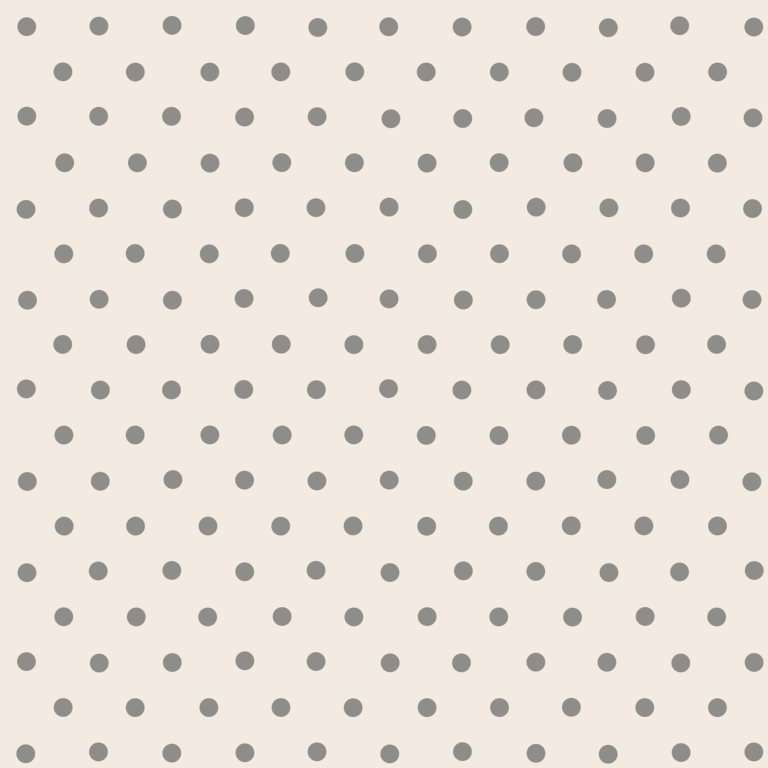
Reproduce this pattern procedurally as a Shadertoy shader.

```glsl
const vec3 CREAM = vec3(0.952, 0.918, 0.882);
const vec3 GREY = vec3(0.561, 0.553, 0.537);
const vec2 SPACING = vec2(0.0946, 0.0591);
const vec2 FIRST_DOT = vec2(0.0345, 0.0196);
const float ROW_SHIFT = 0.0482;
const float RADIUS = 0.0122;

// Two random values in -1..1 for each cell
vec2 hash2(vec2 cell) {
    vec3 p = fract(cell.xyx * vec3(0.1031, 0.1030, 0.0973) + 0.37);
    p += dot(p, p.yzx + 33.33);
    return fract((p.xx + p.yz) * p.zy) * 2.0 - 1.0;
}

// Centre of the staggered, slightly hand-placed dot nearest to p
vec2 dotCentre(vec2 p, vec2 spacing, vec2 first, float shift) {
    float row = max(round((p.y - first.y) / spacing.y), 0.0);
    float odd = mod(row, 2.0);
    vec2 start = first + vec2(odd * shift, 0.0);
    float column = max(round((p.x - start.x) / spacing.x), 0.0);
    vec2 cell = vec2(column, row);

    // Shifted rows wander less vertically
    vec2 wander = vec2(0.0016, mix(0.0018, 0.0004, odd));
    return start + cell * spacing + hash2(cell) * wander;
}

float discMask(vec2 p, float radius, float blur) {
    return 1.0 - smoothstep(-blur, blur, length(p) - radius);
}

void mainImage(out vec4 fragColor, in vec2 fragCoord) {
    vec2 uv = fragCoord / iResolution.y;
    float blur = 0.8 / iResolution.y;
    vec2 centre = dotCentre(uv, SPACING, FIRST_DOT, ROW_SHIFT);
    float ink = discMask(uv - centre, RADIUS, blur);
    fragColor = vec4(mix(CREAM, GREY, ink), 1.0);
}
```
